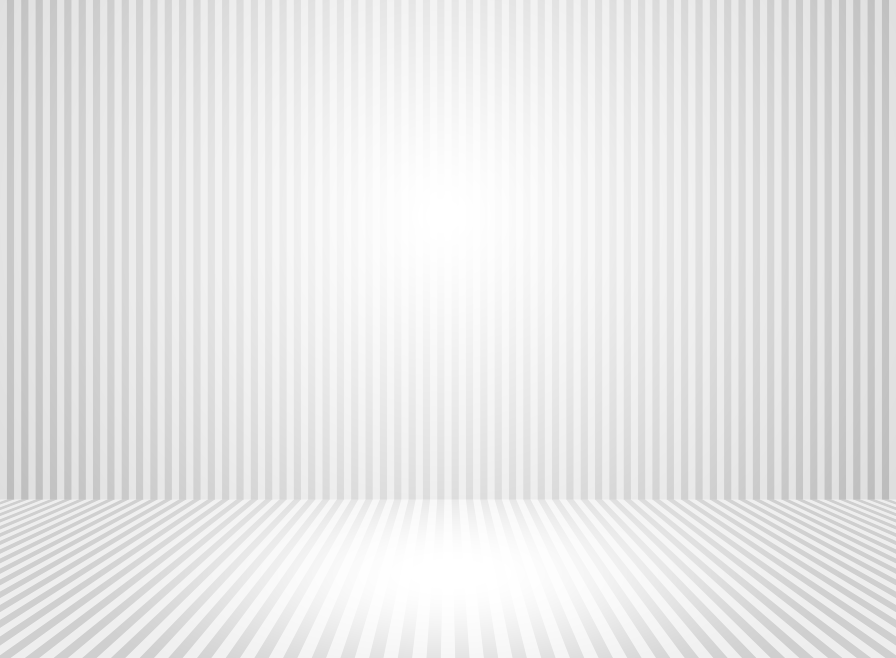
Reproduce this background procedurally as a Shadertoy shader.

```glsl
// A pale studio backdrop: a wall of vertical stripes meets a floor whose
// stripes fan out in perspective. Each plane blends a light and a dark
// stripe tone, and both tones brighten to white around a soft glow.

const float HORIZON = 0.241;        // height of the seam between wall and floor
const float VANISH_Y = 0.482;       // height of the floor's vanishing point
const float STRIPE_PERIOD = 0.0218; // width of one light and dark pair

// Coverage of the dark stripe at u, softened over the given footprint.
float darkStripe(float u, float footprint) {
    float edge = 0.25 - abs(fract(u) - 0.5);
    float soft = clamp(footprint, 0.001, 0.5) * 0.6;
    return smoothstep(-soft, soft, edge);
}

// Distance with a rounded tip, so a glow has no sharp peak.
float softDistance(vec2 p, float radius) {
    return sqrt(dot(p, p) + radius * radius) - radius;
}

float wallShade(vec2 p, float centreX, float pixel) {
    float u = (p.x - centreX) / STRIPE_PERIOD;
    float stripe = darkStripe(u, pixel / STRIPE_PERIOD);
    float fall = softDistance(p - vec2(centreX - 0.007, 0.672), 0.06);
    return 1.0 - fall * mix(0.175, 0.355, stripe);
}

float floorShade(vec2 p, float centreX, float pixel) {
    float depth = VANISH_Y - p.y;
    float spread = (VANISH_Y - HORIZON) / (depth * STRIPE_PERIOD);
    float side = p.x - centreX;
    float footprint = pixel * spread * length(vec2(1.0, side / depth));
    float stripe = darkStripe(side * spread, footprint);
    vec2 glow = (p - vec2(centreX + 0.005, 0.128)) * vec2(0.36, 1.0);
    float fall = smoothstep(0.01, 0.23, length(glow));
    return 1.0 - fall * mix(0.065, 0.19, stripe);
}

void mainImage(out vec4 fragColor, in vec2 fragCoord) {
    // Units of canvas height, origin at the lower left.
    float pixel = 1.0 / iResolution.y;
    vec2 p = fragCoord * pixel;
    float centreX = 0.5 * iResolution.x * pixel;

    // Join the two planes at the seam.
    float wall = wallShade(p, centreX, pixel);
    float ground = floorShade(vec2(p.x, min(p.y, HORIZON)), centreX, pixel);
    float onWall = smoothstep(-pixel, pixel, p.y - HORIZON);
    fragColor = vec4(vec3(mix(ground, wall, onWall)), 1.0);
}
```
